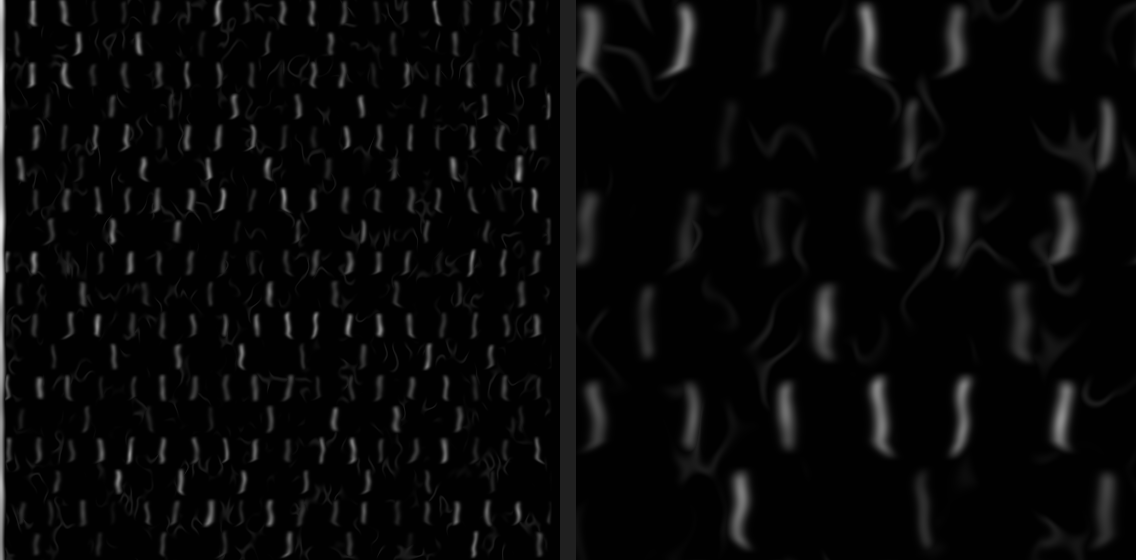
Left, the full canvas; right, a detail of the centre.
Reproduce this texture map procedurally as a three.js fragment shader.

```glsl
#define COLUMNS 17.94
#define ROWS 17.9
#define STROKE_WIDTH 0.086
#define STROKE_DIM 0.10
#define STROKE_BRIGHT 0.46
#define JITTER 0.16
#define WOBBLE 0.10
#define ROW_DRIFT 0.018
#define WISP_LEVEL 0.10
#define STRIP_WIDTH 0.0115
#define BASE_LEVEL 0.004

varying vec2 vUv;

float hash(vec2 p) {
  return fract(sin(dot(p, vec2(127.1, 311.7))) * 4375.85);
}

vec2 gradientAt(vec2 cell) {
  float angle = 6.2832 * hash(cell);
  return vec2(cos(angle), sin(angle));
}

float gradientNoise(vec2 p) {
  vec2 i = floor(p);
  vec2 f = p - i;
  vec2 u = f * f * f * (f * (f * 6.0 - 15.0) + 10.0);
  vec2 e = vec2(1.0, 0.0);
  float low = mix(dot(gradientAt(i), f),
                  dot(gradientAt(i + e.xy), f - e.xy), u.x);
  float high = mix(dot(gradientAt(i + e.yx), f - e.yx),
                   dot(gradientAt(i + e.xx), f - e.xx), u.x);
  return mix(low, high, u.y);
}

// Upright joints: short bricks on even courses, double length on odd ones
float brickJoints(vec2 p) {
  float row = floor(p.y);
  float t = p.y - row - 0.5;
  float odd = mod(row, 2.0);
  float pitch = 1.0 + odd;
  float start = ROW_DRIFT * row + 0.4 * step(15.5, row)
              + odd * (0.5 + mod(floor(row * 0.5), 2.0));
  float slot = floor((p.x - start) / pitch + 0.5);
  vec2 id = vec2(slot, row) + 7.0;

  // Each joint leans, bends and hooks at its foot in its own way
  float lean = (hash(id + 31.0) - 0.6) * 0.16;
  float hook = (hash(id + 57.0) - 0.6) * 0.5;
  float center = start + slot * pitch + (hash(id) - 0.5) * JITTER
               + lean * t + hook * smoothstep(0.22, 0.5, t)
               + WOBBLE * gradientNoise(p * vec2(0.8, 2.3));
  float width = STROKE_WIDTH * mix(0.8, 1.15, hash(id + 83.0));
  float d = (p.x - center) / width;
  float reach = mix(0.42, 0.5, hash(id + 11.0));
  float ends = 1.0 - smoothstep(reach - 0.18, reach, abs(t + 0.02));

  // Wear: uneven strength between joints, across the wall and along a joint
  float strength = mix(STROKE_DIM, STROKE_BRIGHT, hash(id + 19.0));
  strength *= mix(1.0, 0.35, step(0.9, hash(id + 43.0)));
  strength *= 0.9 + 0.5 * gradientNoise(p * 0.23 + 4.3);
  strength *= 0.95 + 0.6 * gradientNoise(p * vec2(1.5, 2.7) + 9.1);
  return strength * exp(-d * d) * ends;
}

// Faint broken curls on the brick faces
float wisps(vec2 p) {
  vec2 warp = 0.2 * vec2(gradientNoise(p * 1.7), gradientNoise(p * 1.7 + 23.0));
  float n = gradientNoise((p + warp) * vec2(2.3, 1.5) + 3.7);
  float ridge = 1.0 - smoothstep(0.0, 0.16, abs(n));
  float patches = smoothstep(0.02, 0.4, gradientNoise(p * vec2(1.3, 1.1) + 41.0));
  return WISP_LEVEL * ridge * patches;
}

// Pale strip along the left border
float edgeStrip(vec2 uv) {
  float width = STRIP_WIDTH * (1.0 + 0.3 * gradientNoise(vec2(2.5, uv.y * 19.0)));
  float level = 0.66 + 0.4 * gradientNoise(vec2(6.5, uv.y * 5.0))
              + 0.25 * gradientNoise(vec2(9.5, uv.y * 17.0));
  return level * (1.0 - smoothstep(0.15 * width, width, uv.x));
}

void main() {
  vec2 p = vec2(vUv.x * COLUMNS, (1.0 - vUv.y) * ROWS + 0.08);
  float inside = smoothstep(0.004, 0.014, vUv.x)
               * (1.0 - smoothstep(0.978, 0.987, vUv.x));
  float joints = brickJoints(p);
  float relief = max(joints, wisps(p)) + 0.25 * min(joints, 0.1);
  float shade = BASE_LEVEL + relief * inside;
  shade = max(shade, edgeStrip(vUv));
  gl_FragColor = vec4(vec3(shade), 1.0);
}
```
